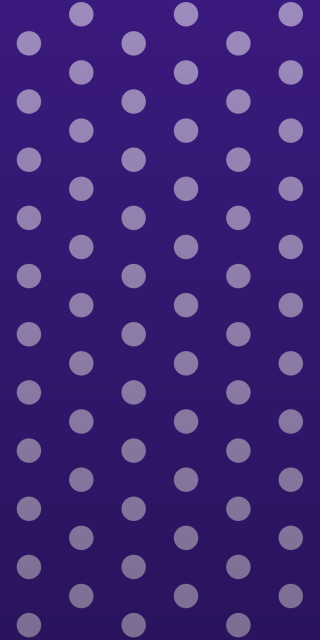
Give the GLSL for this pattern, as a Shadertoy shader.

```glsl
// Lengths are in canvas widths
const vec2 PERIOD = vec2(0.3273, 0.1818);
const vec2 FIRST_DOT = vec2(0.0904, 0.0465);
const float DOT_RADIUS = 0.0381;

const vec3 GROUND_TOP = vec3(0.226, 0.102, 0.490);
const vec3 GROUND_BOTTOM = vec3(0.168, 0.076, 0.368);
const vec3 DOT_TOP = vec3(0.618, 0.545, 0.745);
const vec3 DOT_BOTTOM = vec3(0.485, 0.430, 0.570);

// Signed distance to the nearest dot of a rectangular grid
float dotGrid(vec2 p) {
    vec2 cell = (fract(p / PERIOD + 0.5) - 0.5) * PERIOD;
    return length(cell) - DOT_RADIUS;
}

// Two grids offset by half a period form the staggered columns
float staggeredDots(vec2 p) {
    return min(dotGrid(p), dotGrid(p - 0.5 * PERIOD));
}

void mainImage(out vec4 fragColor, in vec2 fragCoord) {
    vec2 p = fragCoord / iResolution.x;
    float height = fragCoord.y / iResolution.y;
    float pixel = 1.0 / iResolution.x;

    // Both layers darken from top to bottom
    vec3 ground = mix(GROUND_BOTTOM, GROUND_TOP, height);
    vec3 dotColor = mix(DOT_BOTTOM, DOT_TOP, height);

    float distanceToDot = staggeredDots(p - FIRST_DOT);
    float coverage = 1.0 - smoothstep(-0.7 * pixel, 0.7 * pixel, distanceToDot);
    fragColor = vec4(mix(ground, dotColor, coverage), 1.0);
}
```
